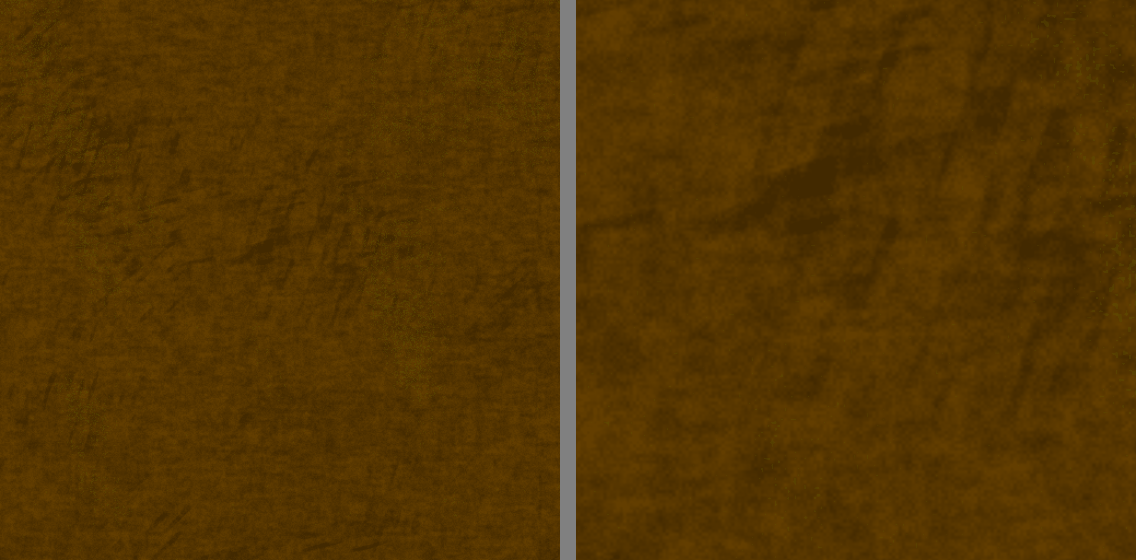
Left: the whole. Right: its middle third, enlarged.
Reproduce this texture procedurally as a WebGL 2 fragment shader.

```glsl
#version 300 es
precision highp float;

uniform vec2 u_resolution;
out vec4 fragColor;

#define DARK vec3(0.285, 0.177, 0.0)
#define LIGHT vec3(0.378, 0.237, 0.0)
#define OLIVE vec3(0.375, 0.285, 0.0)
#define GRAIN_CELLS 512.0
#define GRAIN_AMOUNT 0.52
#define MOTTLE_AMOUNT 0.85
#define WEAVE_AMOUNT 0.55
#define CLOUD_AMOUNT 0.45
#define STROKE_AMOUNT 0.6

float hash(vec2 cell) {
    uvec2 q = uvec2(ivec2(cell) + 32768);
    uint h = q.x * 1597334677u ^ q.y * 3812015801u;
    h = (h ^ (h >> 15)) * 2246822519u;
    h = (h ^ (h >> 13)) * 3266489917u;
    return float((h ^ (h >> 16)) >> 8) / 16777216.0;
}

float noise(vec2 p) {
    vec2 cell = floor(p);
    vec2 f = p - cell;
    f = f * f * (3.0 - 2.0 * f);
    float low = mix(hash(cell), hash(cell + vec2(1, 0)), f.x);
    float high = mix(hash(cell + vec2(0, 1)), hash(cell + vec2(1, 1)), f.x);
    return mix(low, high, f.y);
}

// Zero-centred layered noise
float fbm(vec2 p) {
    float sum = 0.0, weight = 0.5;
    for (int i = 0; i < 4; i++) {
        sum += weight * (noise(p) - 0.5);
        p = mat2(0.8, 0.6, -0.6, 0.8) * p * 2.03 + 17.3;
        weight *= 0.55;
    }
    return sum;
}

vec2 rotate(vec2 p, float angle) {
    float c = cos(angle), s = sin(angle);
    return vec2(c * p.x + s * p.y, c * p.y - s * p.x);
}

// Short dark brush marks in three directions, each kept to its own patches
float strokes(vec2 p) {
    float sum = 0.0;
    for (int i = 0; i < 3; i++) {
        float k = float(i);
        vec2 q = rotate(p + 0.006 * noise(p * 30.0), 0.25 + 0.5 * k) + k * 7.1;
        float mark = smoothstep(0.62, 0.92, noise(q * vec2(22.0, 95.0)));
        float patchMask = smoothstep(0.5, 0.85, noise(p * 5.0 + k * 23.7));
        sum += mark * patchMask;
    }
    return sum;
}

// Steep, slightly leaning patches where olive specks gather
float olivePatches(vec2 p) {
    vec2 q = rotate(p, -1.25) * vec2(3.2, 8.5) + vec2(4.6, 9.2);
    return smoothstep(0.58, 0.95, noise(q) + 0.5 * fbm(p * 22.0));
}

void main() {
    vec2 p = gl_FragCoord.xy / u_resolution;
    vec2 grainPoint = p * GRAIN_CELLS - 0.5;
    float grain = noise(grainPoint) - 0.5;

    // Mottling, woven streaks and broad clouds
    float mottle = fbm(p * 62.0) + 0.55 * (noise(p * 190.0 + 5.0) - 0.5);
    float weave = noise(p * vec2(36.0, 150.0)) - 0.5;
    weave += 0.5 * (noise(p * vec2(130.0, 24.0) + 41.0) - 0.5);
    float cloud = fbm(p * vec2(3.5, 5.0) + 12.0);

    float tone = 0.53 + GRAIN_AMOUNT * grain + MOTTLE_AMOUNT * mottle
        + WEAVE_AMOUNT * weave + CLOUD_AMOUNT * cloud;
    tone -= STROKE_AMOUNT * strokes(p);

    // Worn vertical seam near the right side
    float seam = 1.0 - smoothstep(0.002, 0.008, abs(p.x - 0.962));
    tone -= 0.35 * seam * smoothstep(0.4, 0.8, noise(p * vec2(90.0, 35.0) + 3.0));

    vec3 color = mix(DARK, LIGHT, clamp(tone, -0.3, 1.1));

    // Fine olive specks, sparse overall and dense in the patches
    float chance = 0.04 + 0.32 * olivePatches(p) + 0.12 * max(mottle, 0.0);
    float speck = smoothstep(1.0 - chance, 1.05 - chance, noise(grainPoint + 211.0));
    color = mix(color, OLIVE * (0.85 + 0.15 * clamp(tone, 0.0, 1.0)), 0.75 * speck);

    fragColor = vec4(color, 1.0);
}
```
